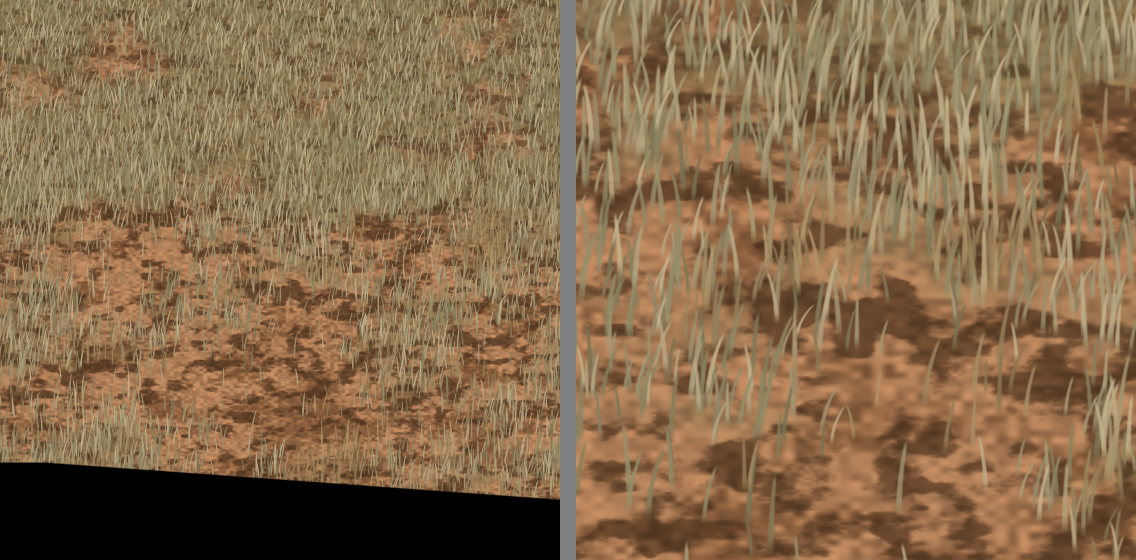
Left: the whole. Right: its middle third, enlarged.
Write a WebGL 1 fragment shader that draws this texture.

```glsl
precision highp float;
// Dry steppe: pale grass thinning into bare red soil above a slanted black edge.
// Noise sets soil, litter and plant cover; three jittered grids of curved blades
// are painted over it from back to front.
uniform vec2 u_resolution;

const vec3 SOIL = vec3(0.70, 0.50, 0.345);
const vec3 SOIL_DARK = vec3(0.53, 0.36, 0.23);
const vec3 LITTER = vec3(0.29, 0.19, 0.11);
const vec3 UNDERGROWTH = vec3(0.50, 0.425, 0.28);
const vec3 STRAW = vec3(0.69, 0.635, 0.50);
const vec3 SAGE = vec3(0.57, 0.545, 0.40);
const vec3 OCHRE = vec3(0.58, 0.46, 0.29);
const vec2 CELL = vec2(0.012, 0.014);

float hash(vec2 p) {
  vec3 q = fract(p.xyx * vec3(0.1031, 0.1030, 0.0973));
  q += dot(q, q.yzx + 33.33);
  return fract((q.x + q.y) * q.z);
}

vec2 hash2(vec2 p) {
  return vec2(hash(p), hash(p + vec2(57.3, 113.7)));
}

float noise(vec2 p) {
  vec2 i = floor(p);
  vec2 f = fract(p);
  f = f * f * (3.0 - 2.0 * f);
  float low = mix(hash(i), hash(i + vec2(1.0, 0.0)), f.x);
  float high = mix(hash(i + vec2(0.0, 1.0)), hash(i + 1.0), f.x);
  return mix(low, high, f.y);
}

float fbm(vec2 p) {
  float sum = 0.0;
  float weight = 0.5;
  for (int i = 0; i < 4; i++) {
    sum += weight * noise(p);
    p = p * 2.03 + 17.1;
    weight *= 0.5;
  }
  return sum / 0.9375;
}

// How dense the meadow is at this height, with a wavy lower border.
float meadow(vec2 p) {
  float border = 0.62 + 0.07 * (noise(vec2(p.x * 5.0, 3.0)) - 0.5);
  return smoothstep(border - 0.035, border + 0.04, p.y);
}

// Probability of a plant: meadow, clumps and a thinner strip far away.
float plantCover(vec2 p) {
  float clumps = 0.6 * noise(p * vec2(6.0, 14.0) + 4.7)
               + 0.4 * noise(p * vec2(21.0, 38.0) + 9.2);
  float strip = (1.0 - smoothstep(0.03, 0.09, abs(p.y - 0.855)))
              * (1.0 - 0.6 * smoothstep(0.3, 0.8, p.x));
  float base = mix(0.38, 0.92, meadow(p)) - 0.32 * strip;
  return clamp(base + 1.5 * (clumps - 0.5), 0.02, 1.0);
}

vec3 groundColor(vec2 p) {
  float cover = plantCover(p);
  float grain = noise(p * vec2(150.0, 230.0));
  float crust = fbm(p * vec2(14.0, 34.0));
  vec3 color = mix(SOIL_DARK, SOIL, smoothstep(0.28, 0.62, crust + 0.2 * (grain - 0.5)));
  float turf = smoothstep(0.3, 0.85, cover) * mix(0.55, 0.9, meadow(p));
  color = mix(color, UNDERGROWTH, turf);
  // Twigs and shade gather at the foot of the clumps.
  float twigs = fbm(p * vec2(42.0, 85.0) + 31.0);
  float foot = clamp(plantCover(p + vec2(0.0, 0.018)) - cover, 0.0, 0.5);
  float dark = smoothstep(0.50, 0.72, twigs + 0.45 * foot);
  color = mix(color, LITTER, dark * mix(0.72, 0.5, meadow(p)));
  return color * (0.86 + 0.28 * grain);
}

// Coverage of one tapering blade; d is measured from its root.
float bladeMask(vec2 d, float height, float lean, float halfWidth, float blur) {
  float t = d.y / height;
  float across = abs(d.x - lean * t * t);
  float taper = halfWidth * (1.0 - 0.55 * clamp(t, 0.0, 1.0));
  float side = 1.0 - smoothstep(taper - blur, taper + blur, across);
  return side * smoothstep(0.0, 0.3, t) * (1.0 - smoothstep(0.85, 1.0, t));
}

vec3 bladeColor(vec2 root, float tone, float layer) {
  float tuft = noise(root * vec2(13.0, 22.0) + 2.0);
  vec3 color = mix(SAGE, STRAW, smoothstep(0.15, 0.8, tone + 0.5 * (tuft - 0.5)));
  float dry = smoothstep(0.55, 0.8, noise(root * vec2(17.0, 30.0) + 40.0));
  color = mix(color, OCHRE, dry * mix(0.6, 0.25, meadow(root)));
  return color * (0.82 + 0.08 * layer + 0.14 * tone);
}

vec3 paintBlades(vec3 color, vec2 p, float layer, float blur) {
  vec2 shifted = p + layer * vec2(0.0047, 0.0061);
  vec2 home = floor(shifted / CELL);
  for (int row = 0; row < 5; row++) {
    for (int col = -1; col <= 1; col++) {
      vec2 id = home + vec2(float(col), -float(row));
      vec2 seed = id + layer * 211.0 + 70.0;
      vec2 offset = (id + hash2(seed)) * CELL;
      vec2 root = offset - (shifted - p);
      vec2 shape = hash2(seed + 19.0);
      float height = mix(0.052, 0.032, smoothstep(0.3, 1.0, root.y)) * mix(0.45, 1.0, shape.x);
      float lean = 0.018 * (shape.y - 0.36);
      float mask = bladeMask(p - root, height, lean, mix(0.0011, 0.0020, shape.x), blur);
      if (mask > 0.01) {
        float keep = step(hash(seed + 43.0), plantCover(root));
        color = mix(color, bladeColor(root, hash(seed + 71.0), layer), 0.85 * mask * keep);
      }
    }
  }
  return color;
}

void main() {
  vec2 p = gl_FragCoord.xy / u_resolution;
  float pixel = 1.0 / u_resolution.y;
  vec3 color = groundColor(p);
  for (int i = 0; i < 3; i++) {
    color = paintBlades(color, p, float(i), max(0.0008, 0.6 * pixel));
  }
  float edge = 0.174 - 0.072 * max(p.x - 0.08, 0.0);
  color *= smoothstep(edge - pixel, edge + pixel, p.y);
  gl_FragColor = vec4(color, 1.0);
}
```
